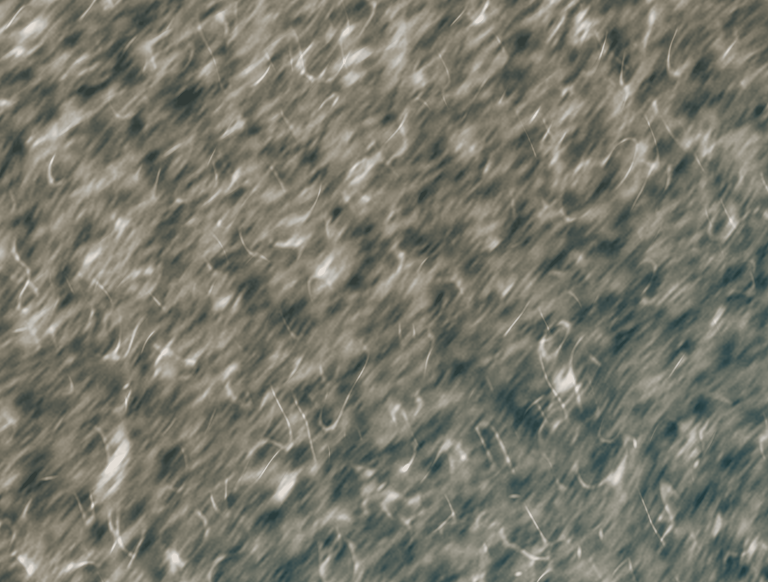
Reproduce this texture procedurally as a WebGL 2 fragment shader.

```glsl
#version 300 es
precision highp float;
// Wind-ruffled silty water: dark troughs, fibrous ripples and broken bright crests.

#define WAVE_DENSITY vec2(13.0, 19.0)   // cells per canvas height, along and across
#define WAVE_ANGLE 0.85
#define STREAK_ANGLE 0.62
#define BASE_TONE 0.385
#define TROUGH_DEPTH 0.60
#define SWELL_DEPTH 0.42
#define CROSS_DEPTH 0.28
#define STREAK_DEPTH 0.44
#define FINE_DEPTH 0.42
#define CREST_GLOW 0.50
#define CREST_WIDTH 0.11
#define GRAIN 0.09

uniform vec2 u_resolution;
out vec4 fragColor;

vec2 hash2(vec2 p) {
    vec3 q = fract(p.xyx * vec3(0.1031, 0.1030, 0.0973));
    q += dot(q, q.yzx + 33.33);
    return fract((q.xx + q.yz) * q.zy);
}

float noise(vec2 p) {
    vec2 cell = floor(p), f = fract(p);
    f = f * f * (3.0 - 2.0 * f);
    float low = mix(hash2(cell).x, hash2(cell + vec2(1, 0)).x, f.x);
    float high = mix(hash2(cell + vec2(0, 1)).x, hash2(cell + vec2(1, 1)).x, f.x);
    return mix(low, high, f.y);
}

// Coordinates measured along and across a direction.
vec2 along(vec2 p, float angle) {
    float c = cos(angle), s = sin(angle);
    return vec2(c * p.x + s * p.y, c * p.y - s * p.x);
}

// Cellular waves: distance to the nearest trough.
float troughDistance(vec2 p) {
    vec2 cell = floor(p), f = fract(p);
    float nearest = 9.0;
    for (int j = -1; j <= 1; j++)
    for (int i = -1; i <= 1; i++) {
        vec2 o = vec2(i, j);
        nearest = min(nearest, length(o + 0.08 + 0.84 * hash2(cell + o) - f));
    }
    return nearest;
}

// Thin wavering lines that run roughly in one direction and break up.
float crestLines(vec2 p, float angle, float seed) {
    float level = noise(along(p, angle) * vec2(13.0, 32.0) + seed);
    float line = 1.0 - smoothstep(0.0, CREST_WIDTH, abs(level - 0.5));
    return line * smoothstep(0.48, 0.82, noise(p * 23.0 + seed * 1.7));
}

// Rare small foam glints.
float glints(vec2 p) {
    vec2 cell = floor(p);
    vec2 rnd = hash2(cell + 71.0);
    vec2 r = along(fract(p) - 0.35 - 0.3 * rnd, 2.2 * rnd.y);
    float blob = 1.0 - smoothstep(0.02, 0.28, length(r * vec2(0.8, 1.7)));
    return blob * step(0.975, rnd.x);
}

// Silty olive-grey ramp, warmest in the middle.
vec3 waterColour(float s, float teal) {
    float m = clamp(s, 0.0, 1.0);
    vec3 c = mix(vec3(0.27, 0.30, 0.28), vec3(0.73, 0.72, 0.69), s);
    c += 4.0 * m * (1.0 - m) * vec3(0.021, -0.013, -0.051);
    return c + teal * (1.0 - m) * vec3(-0.06, 0.0, 0.03);
}

void main() {
    vec2 p = gl_FragCoord.xy / u_resolution.y;
    vec2 uv = gl_FragCoord.xy / u_resolution;

    // Slight uneven bending of the surface
    vec2 bend = vec2(noise(p * 15.0 + 5.0), noise(p * 15.0 + 47.0)) - 0.5;
    vec2 drift = 0.010 * sin(p.yx * vec2(9.0, 7.0) + 2.0 * sin(p * 5.0));
    vec2 w = p + drift + 0.020 * bend;

    // Troughs and two crossing swells
    float trough = troughDistance(along(w, WAVE_ANGLE) * WAVE_DENSITY + 40.0);
    float swell = noise(along(w, 1.05) * vec2(16.0, 29.0) + 13.0);
    float cross = noise(along(w, -0.90) * vec2(9.0, 25.0) + 57.0);
    float patches = noise(p * 4.0 + 19.0);

    // Fine ripples drawn out by the wind, stronger toward the upper left
    vec2 q = p + drift + 0.008 * bend;
    float coarse = noise(along(q, STREAK_ANGLE) * vec2(22.0, 92.0) + 31.0);
    float fine = noise(along(q, STREAK_ANGLE + 0.28) * vec2(48.0, 165.0) + 83.0);
    float exposed = smoothstep(-0.6, 0.7, uv.y - uv.x);

    // Broken crests leaning both ways, the backward ones mostly low down
    float crest = crestLines(w, 1.05, 61.0);
    crest += mix(1.0, 0.45, uv.y) * crestLines(w, 1.95, 23.0);
    crest *= 0.45 + 0.9 * fine;
    float wisps = smoothstep(0.65, 0.95, coarse) * smoothstep(0.45, 0.8, swell);

    // Tone
    float tone = BASE_TONE + 0.10 * (exposed - 0.45) + 0.10 * (patches - 0.5);
    tone += TROUGH_DEPTH * (trough - 0.43) + SWELL_DEPTH * (swell - 0.5);
    tone += CROSS_DEPTH * (cross - 0.5);
    tone += STREAK_DEPTH * mix(0.65, 1.2, exposed) * (coarse - 0.5);
    tone += FINE_DEPTH * (fine - 0.5);
    tone += CREST_GLOW * crest + 0.28 * exposed * wisps;
    tone += GRAIN * (noise(p * 250.0) - 0.5);
    tone += 0.7 * glints(w * 28.0) * (1.0 - smoothstep(0.25, 0.75, uv.y));

    // Clearer teal water toward the lower right
    float teal = smoothstep(0.05, 0.95, uv.x - uv.y + 0.2 + 0.3 * (patches - 0.5));
    fragColor = vec4(waterColour(clamp(tone, -0.15, 1.35), teal), 1.0);
}
```
